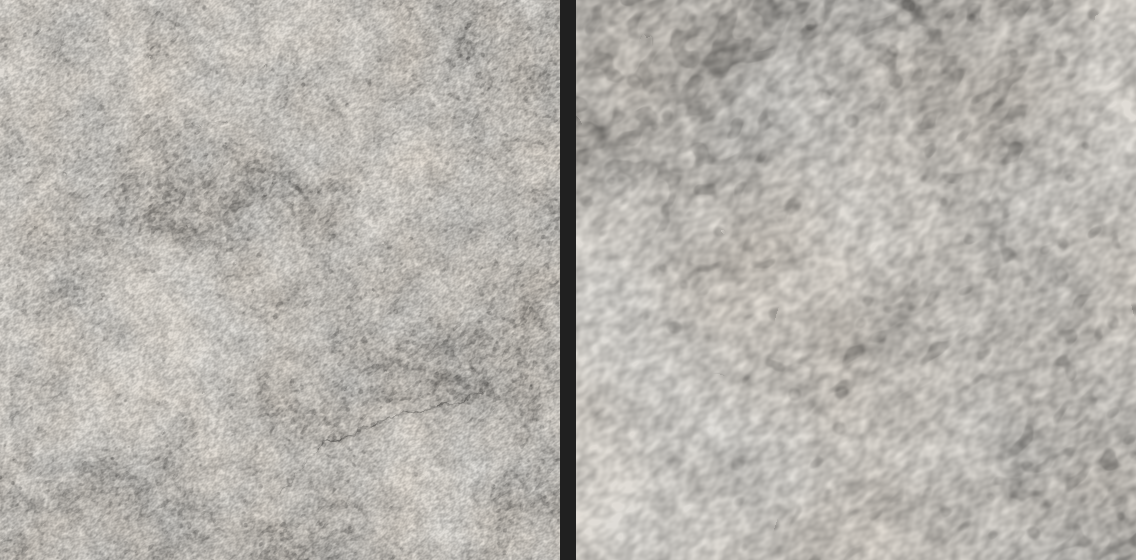
Left: the whole. Right: its middle third, enlarged.
Give the GLSL for this texture, as a three.js fragment shader.

```glsl
varying vec2 vUv;

const vec3 STONE_TINT = vec3(1.0, 0.982, 0.952);
const float BASE_TONE = 0.728;

float hash(vec2 p) {
  vec3 q = fract(vec3(p.xyx) * 0.1031);
  q += dot(q, q.yzx + 33.33);
  return fract((q.x + q.y) * q.z);
}

vec2 gradientAt(vec2 cell) {
  float angle = 6.28318 * hash(cell);
  return vec2(cos(angle), sin(angle));
}

float gradientNoise(vec2 p) {
  vec2 i = floor(p);
  vec2 f = p - i;
  vec2 u = f * f * f * (f * (f * 6.0 - 15.0) + 10.0);
  vec2 e = vec2(1.0, 0.0);
  float a = dot(gradientAt(i), f);
  float b = dot(gradientAt(i + e.xy), f - e.xy);
  float c = dot(gradientAt(i + e.yx), f - e.yx);
  float d = dot(gradientAt(i + e.xx), f - e.xx);
  return mix(mix(a, b, u.x), mix(c, d, u.x), u.y);
}

float fbm(vec2 p, int octaves, float gain) {
  float sum = 0.0;
  float amplitude = 0.5;
  for (int i = 0; i < 6; i++) {
    if (i >= octaves) break;
    sum += amplitude * gradientNoise(p);
    p = mat2(1.6, 1.2, -1.2, 1.6) * p + 17.3;
    amplitude *= gain;
  }
  return sum;
}

vec2 rotate(vec2 p, float angle) {
  float c = cos(angle);
  float s = sin(angle);
  return vec2(c * p.x + s * p.y, c * p.y - s * p.x);
}

// Sparse round pits, one candidate per grid cell
float pits(vec2 p, float cells, float share) {
  vec2 q = p * cells;
  vec2 home = floor(q);
  float cover = 0.0;
  for (int y = -1; y <= 1; y++) {
    for (int x = -1; x <= 1; x++) {
      vec2 cell = home + vec2(float(x), float(y));
      vec2 center = cell + vec2(hash(cell + 11.7), hash(cell + 47.1));
      float radius = mix(0.1, 0.26, hash(cell + 83.9));
      float present = step(hash(cell + 5.3), share);
      float dist = length(q - center);
      cover = max(cover, present * (1.0 - smoothstep(radius - 0.08, radius + 0.08, dist)));
    }
  }
  return cover;
}

// Thin dark line with a soft stained rim
float crack(vec2 p, vec2 a, vec2 b, float width, float strength) {
  vec2 ab = b - a;
  float along = clamp(dot(p - a, ab) / dot(ab, ab), 0.0, 1.0);
  float dist = length(p - a - ab * along);
  float core = 1.0 - smoothstep(width * 0.4, width * 1.5, dist);
  float rim = exp(-dist / (width * 4.0));
  return strength * (0.72 * core + 0.28 * rim);
}

float crackNetwork(vec2 p) {
  float line = crack(p, vec2(0.495, 0.112), vec2(0.573, 0.208), 0.0012, 0.45);
  line = max(line, crack(p, vec2(0.573, 0.208), vec2(0.69, 0.249), 0.0019, 1.0));
  line = max(line, crack(p, vec2(0.69, 0.249), vec2(0.749, 0.268), 0.0017, 0.9));
  line = max(line, crack(p, vec2(0.749, 0.268), vec2(0.86, 0.297), 0.0016, 0.75));
  line = max(line, crack(p, vec2(0.86, 0.297), vec2(0.918, 0.395), 0.0014, 0.35));
  line = max(line, crack(p, vec2(0.33, 0.775), vec2(0.41, 0.785), 0.0013, 0.4));
  return max(line, crack(p, vec2(0.07, 0.86), vec2(0.13, 0.95), 0.0014, 0.25));
}

void main() {
  vec2 p = vUv;

  // Broad stains and cloudy mottling
  vec2 drift = vec2(fbm(p * 5.0 + 3.1, 3, 0.5), fbm(p * 5.0 + 29.4, 3, 0.5));
  float clouds = fbm(p * 3.6 + drift * 0.7 + 8.2, 6, 0.66);
  float mottle = fbm(p * 26.0 + drift * 2.0, 3, 0.6);

  // Fine grain, slightly drawn out along the rising diagonal
  vec2 slanted = rotate(p, 0.65) * vec2(0.75, 1.1);
  float grain = fbm(slanted * 125.0 + 51.0, 2, 0.8);

  // Rough eroded flecks gather where the stains are dark
  float fleckField = gradientNoise(slanted * 98.0 + 7.0) - 1.1 * clouds - 0.4 * mottle;
  float flecks = smoothstep(0.26, 0.5, fleckField);
  float holes = pits(p + drift * 0.02, 58.0, clamp(0.09 - 0.3 * clouds, 0.02, 0.2));

  // Light falls from the left and fades toward the right and bottom
  float sheen = 0.018 * (0.5 - p.x) + 0.02 * smoothstep(0.0, 0.25, p.y) - 0.015;

  float tone = BASE_TONE + sheen + 0.2 * clouds + 0.17 * mottle + 0.28 * grain;
  tone -= 0.085 * flecks + 0.1 * holes;

  vec2 jitter = vec2(fbm(p * 24.0, 4, 0.6), fbm(p * 24.0 + 63.0, 4, 0.6));
  float breaks = 0.8 + 0.8 * gradientNoise(p * 40.0 + 2.0);
  tone -= 0.25 * breaks * crackNetwork(p + jitter * 0.024);

  // Faint warm and cool patches
  float warmth = 0.03 * fbm(p * 9.0 + 71.0, 3, 0.5);
  vec3 color = clamp(tone, 0.42, 0.88) * (STONE_TINT + vec3(warmth, 0.0, -warmth));
  gl_FragColor = vec4(color, 1.0);
}
```
